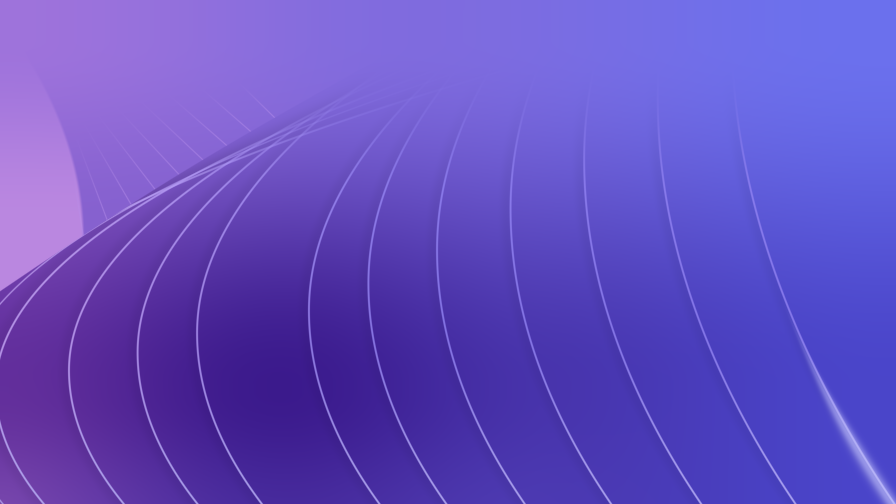
This background is drawn by a Shadertoy shader. Its source:

```glsl
// A violet-to-blue curved sheet ruled with fine bowed lines, under a pale sky.
// The lines are a family of parabolas whose apex and bend drift with the index;
// a slanted crest cuts the sheet off from a faint veil of threads behind it.

// Coverage of a stroke of the given half width, at distance d
float stroke(float d, float halfWidth) {
    float px = 0.8 / iResolution.y;
    return 1.0 - smoothstep(halfWidth - px, halfWidth + px, abs(d));
}

float segmentDistance(vec2 p, vec2 a, vec2 b) {
    vec2 ab = b - a;
    return length(p - a - ab * clamp(dot(p - a, ab) / dot(ab, ab), 0.0, 1.0));
}

// Height of the sheet's upper edge, measured down from the top
float crest(float x) {
    return 0.578 - 0.62 * x - 0.012 * sin(4.7 * x);
}

// Signed distance to line i of the family, positive on its right
float bowDistance(vec2 p, float i) {
    float gap = i - 2.5;
    float apexX = 0.137 + 0.146 * i + 0.103 * gap * exp(-1.217 * gap * gap);
    float apexY = 0.735 - 0.035 * i - 0.00051 * i * i * i;
    float dy = p.y - apexY;
    float bend = 1.55 * exp(-0.163 * i) * (dy < 0.0 ? 1.2 : 1.0);
    float slope = 2.0 * bend * dy;
    return (p.x - apexX - bend * dy * dy) / sqrt(1.0 + slope * slope);
}

vec3 skyColor(vec2 p) {
    vec3 sky = mix(vec3(0.62, 0.45, 0.86), vec3(0.50, 0.42, 0.87), smoothstep(0.0, 0.85, p.x));
    return mix(sky, vec3(0.42, 0.44, 0.93), smoothstep(0.75, 1.75, p.x));
}

// Pale opening at the left, and the threaded veil beside it
vec3 backdrop(vec2 p) {
    vec3 color = skyColor(p);
    float lower = smoothstep(0.08, 0.45, p.y);
    float up = 0.475 - p.y;
    float veilEdge = p.x - 0.165 + 0.85 * up * up;
    float veil = smoothstep(-0.004, 0.004, veilEdge);
    vec3 opening = mix(color, vec3(0.73, 0.53, 0.88), lower);
    vec3 cloth = mix(color, vec3(0.49, 0.35, 0.79), 0.7 * lower);
    color = mix(opening, cloth, veil);

    for (int k = 0; k < 9; k++) {
        float t = float(k) / 8.0;
        float footX = 0.165 + 0.38 * t;
        vec2 foot = vec2(footX, crest(footX));
        vec2 tip = vec2(0.14 + 0.33 * t * t, 0.31 - 0.15 * sqrt(t));
        float fade = smoothstep(tip.y, foot.y, p.y);
        float thread = stroke(segmentDistance(p, foot, tip), 0.0011);
        color = mix(color, vec3(0.72, 0.56, 0.92), 0.5 * thread * fade);
    }
    return color;
}

// Deep colours run left to right and melt into the sky at the top
vec3 sheetColor(vec2 p) {
    vec3 deep = mix(vec3(0.37, 0.17, 0.61), vec3(0.23, 0.10, 0.55), smoothstep(0.0, 0.55, p.x));
    deep = mix(deep, vec3(0.28, 0.20, 0.67), smoothstep(0.55, 1.10, p.x));
    deep = mix(deep, vec3(0.29, 0.27, 0.79), smoothstep(1.0, 1.75, p.x));
    vec3 color = mix(skyColor(p), deep, smoothstep(0.08, 0.76, p.y));
    color += vec3(0.05, 0.07, 0.07) * smoothstep(0.78, 1.05, p.y) * smoothstep(1.5, 0.5, p.x);
    return color + vec3(0.05, 0.04, 0.0) * exp(-5.0 * length(p - vec2(0.0, 1.0)));
}

vec3 ruledSheet(vec2 p) {
    vec3 color = sheetColor(p);
    float fade = smoothstep(0.12, 0.40, p.y);
    vec3 ink = mix(vec3(0.78, 0.66, 0.97), vec3(0.57, 0.51, 0.95), smoothstep(0.0, 0.9, p.x));
    ink = mix(ink, vec3(0.74, 0.71, 0.98), smoothstep(0.65, 1.0, p.y));

    for (int k = -2; k < 10; k++) {
        float d = bowDistance(p, float(k));
        // Soft shade on the left of each fold
        float shade = smoothstep(-0.028, -0.006, d) * smoothstep(0.002, -0.002, d);
        color *= 1.0 - 0.045 * shade * fade;
        color = mix(color, ink, 0.8 * fade * stroke(d, 0.0019));
    }
    // An extra line crowds in below the crest
    color = mix(color, ink, 0.7 * fade * stroke(bowDistance(p, -1.5), 0.0014));

    // Bright flare along the last fold
    float flare = bowDistance(p, 9.0) + 0.004;
    float flareWidth = mix(0.003, 0.013, smoothstep(0.62, 0.95, p.y));
    float glow = exp(-flare * flare / (flareWidth * flareWidth));
    return mix(color, vec3(0.76, 0.76, 0.99), 0.65 * glow * smoothstep(0.58, 0.88, p.y));
}

void mainImage(out vec4 fragColor, in vec2 fragCoord) {
    // Units of canvas height, with y running down from the top
    vec2 p = vec2(fragCoord.x, iResolution.y - fragCoord.y) / iResolution.y;
    float px = 1.0 / iResolution.y;
    float below = smoothstep(-px, px, p.y - crest(p.x));
    fragColor = vec4(mix(backdrop(p), ruledSheet(p), below), 1.0);
}
```
